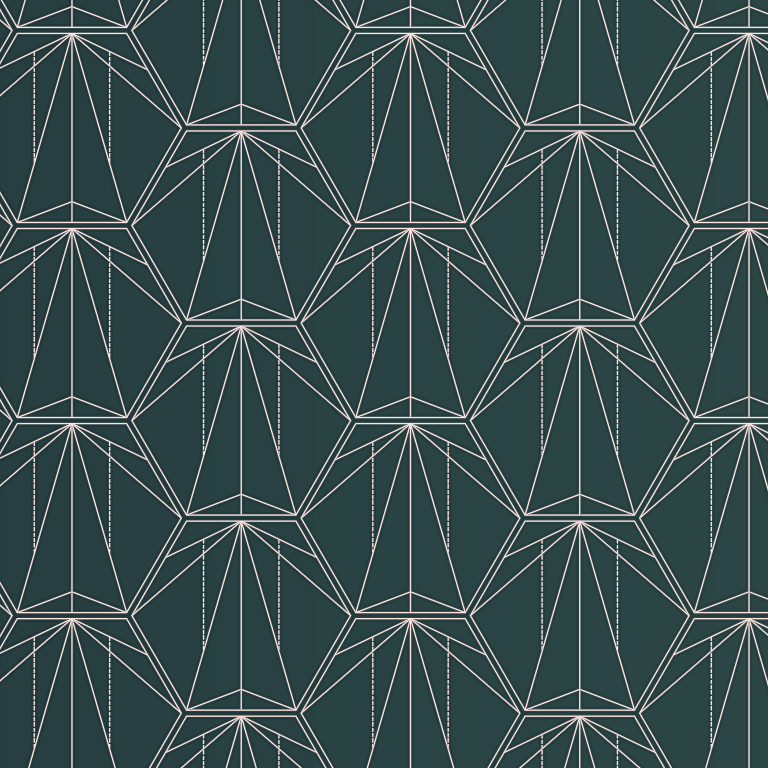
This pattern is drawn by a Shadertoy shader. Its source:

```glsl
// Art deco hexagon tiles with fans of thin pale lines on dark teal.

const float SQRT3 = 1.7320508;
const vec2 FIRST_CENTRE = vec2(0.3141, 0.7064); // centre of one tile
const float COLUMN_PITCH = 0.2204;              // between neighbouring columns
const float ROW_PITCH = 0.2540;                 // between tiles of one column
const float LINE_WIDTH = 0.00178;
const float INNER_SIZE = 0.969;                 // outline size relative to the tile
const float DASH_COUNT = 21.0;
const float DASH_FILL = 0.68;

const vec3 TEAL_LEFT = vec3(0.152, 0.245, 0.250);
const vec3 TEAL_RIGHT = vec3(0.172, 0.274, 0.274);
const vec3 BLUSH = vec3(1.0, 0.89, 0.88);

float segment(vec2 p, vec2 a, vec2 b) {
    vec2 ab = b - a;
    return length(p - a - ab * clamp(dot(p - a, ab) / dot(ab, ab), 0.0, 1.0));
}

// Distance to a vertical dashed line between two heights.
float dashedLine(vec2 p, float x, float bottom, float top) {
    float period = (top - bottom) / DASH_COUNT;
    float index = clamp(floor((top - p.y) / period), 0.0, DASH_COUNT - 1.0);
    float halfDash = 0.5 * DASH_FILL * period;
    float centre = top - index * period - halfDash;
    return length(vec2(p.x - x, max(abs(p.y - centre) - halfDash, 0.0)));
}

// Offset from the nearest hexagon centre; the apothem is 1.
vec2 hexCell(vec2 p) {
    vec2 period = vec2(2.0 * SQRT3, 2.0);
    vec2 a = p - period * round(p / period);
    vec2 shifted = p - 0.5 * period;
    vec2 b = shifted - period * round(shifted / period);
    return dot(a, a) < dot(b, b) ? a : b;
}

float hexOutline(vec2 p, float size) {
    p = abs(p);
    return abs(max(p.y, dot(p, vec2(0.5 * SQRT3, 0.5))) - size);
}

// Fan and roof inside a hexagon of apothem 1, mirrored about x = 0.
float fanMotif(vec2 p) {
    p.x = abs(p.x);
    vec2 apex = vec2(0.0, 1.0);
    vec2 foot = vec2(1.0 / SQRT3, -1.0);
    vec2 side = vec2(2.0 / SQRT3, 0.0);
    vec2 shoulder = vec2(1.385 / SQRT3, 0.615);
    vec2 roof = vec2(0.0, -0.78);

    float d = segment(p, apex, vec2(0.0, -1.0));
    d = min(d, segment(p, apex, foot));
    d = min(d, segment(p, apex, side));
    d = min(d, segment(p, apex, shoulder));
    d = min(d, segment(p, roof, foot));

    // The dashes run from the shoulder spoke to the foot spoke.
    float dashX = 0.398;
    float top = mix(apex.y, shoulder.y, dashX / shoulder.x);
    float bottom = mix(apex.y, foot.y, dashX / foot.x);
    return min(d, dashedLine(p, dashX, bottom, top));
}

float lineCoverage(float d, float width, float pixel) {
    return clamp(0.5 + (0.5 * width - d) / pixel, 0.0, 1.0);
}

void mainImage(out vec4 fragColor, in vec2 fragCoord) {
    vec2 uv = fragCoord / iResolution.y;
    float pixel = 1.0 / iResolution.y;

    // Tile space, with the apothem as unit
    float apothem = 0.5 * ROW_PITCH;
    vec2 cell = hexCell((uv - FIRST_CENTRE) / vec2(COLUMN_PITCH / SQRT3, apothem));
    float d = min(hexOutline(cell, INNER_SIZE),
                  fanMotif(cell / INNER_SIZE) * INNER_SIZE) * apothem;

    // Ground with a faint dark rim beside the lines
    vec3 color = mix(TEAL_LEFT, TEAL_RIGHT, clamp(uv.x, 0.0, 1.0));
    float rim = (d - 0.0033) / 0.0011;
    color -= 0.035 * exp(-rim * rim);

    color = mix(color, BLUSH, lineCoverage(d, LINE_WIDTH, pixel));
    fragColor = vec4(color, 1.0);
}
```
